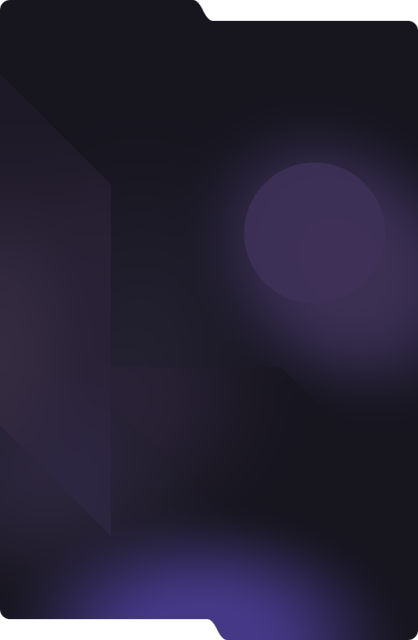
Write a WebGL 2 fragment shader that draws this background.

```glsl
#version 300 es
precision highp float;
// Dark violet notched card with soft glows, a faint disc and angled translucent panels.

uniform vec2 u_resolution;
out vec4 fragColor;

// The card is CARD.x units wide and CARD.y units high, origin at the lower left.
const vec2 CARD = vec2(65.3, 100.0);

const vec3 PAPER  = vec3(1.0);
const vec3 INK    = vec3(0.089, 0.083, 0.118);
const vec3 SLATE  = vec3(0.132, 0.122, 0.182);
const vec3 DUSK   = vec3(0.172, 0.148, 0.235);
const vec3 PLUM   = vec3(0.165, 0.134, 0.215);
const vec3 MAUVE  = vec3(0.215, 0.175, 0.265);
const vec3 INDIGO = vec3(0.185, 0.160, 0.290);
const vec3 GRAPE  = vec3(0.232, 0.184, 0.322);
const vec3 DISC   = vec3(0.243, 0.191, 0.343);
const vec3 VIOLET = vec3(0.270, 0.220, 0.525);

float smoothMin(float a, float b, float k) {
    float h = max(k - abs(a - b), 0.0) / k;
    return min(a, b) - h * h * k * 0.25;
}

// Rounded ramp from 0 up to rise, beginning at start.
float notch(float x, float start, float rise, float k) {
    float ramp = smoothMin(rise, 2.0 * (x - start), k);
    return -smoothMin(0.0, -ramp, k);
}

// Signed distance to the card, whose top and bottom edges step down.
float cardDistance(vec2 p, float rise, float radius) {
    float top = CARD.y - notch(p.x, 30.9, rise, 1.5);
    float bottom = rise - notch(p.x, 33.1, rise, 1.5);
    vec2 q = vec2(abs(p.x - 0.5 * CARD.x) - 0.5 * CARD.x,
                  max(p.y - top, bottom - p.y)) + radius;
    return length(max(q, 0.0)) + min(max(q.x, q.y), 0.0) - radius;
}

// Signed distance to the falling diagonal x + y = sum, negative below it.
float diagonal(vec2 p, float sum) {
    return (p.x + p.y - sum) * 0.70711;
}

// Soft ellipse, solid inside the core fraction of its radii.
float glow(vec2 p, vec2 center, vec2 radii, float angle, float core) {
    float c = cos(angle), s = sin(angle);
    vec2 d = p - center;
    vec2 q = vec2(c * d.x + s * d.y, c * d.y - s * d.x) / radii;
    return 1.0 - smoothstep(core, 1.0, length(q));
}

// Antialiased coverage of a signed distance.
float fill(float d, float pixel) {
    return clamp(0.5 - d / pixel, 0.0, 1.0);
}

void main() {
    vec2 p = gl_FragCoord.xy / u_resolution * CARD;
    float pixel = CARD.y / u_resolution.y;

    // Dark ground with broad washes
    vec3 color = mix(INK, SLATE, glow(p, vec2(22.0, 45.0), vec2(30.0, 40.0), 0.0, 0.0));
    color = mix(color, DUSK, glow(p, vec2(7.0, 27.0), vec2(30.0, 27.0), 0.0, 0.0));

    // Slanted glow on the right, indigo at its rim and grape at its heart
    float halo = glow(p, vec2(53.5, 59.0), vec2(30.0, 24.0), -0.7854, 0.2);
    color = mix(color, INDIGO, halo);
    color = mix(color, GRAPE, halo * halo);

    // Faint disc
    float disc = length(p - vec2(49.15, 63.6)) - 11.0;
    color = mix(color, DISC, 0.85 * fill(disc, pixel));

    // Left panel between two diagonals
    float panel = max(p.x - 17.3, max(diagonal(p, 88.5), -diagonal(p, 33.6)));
    float strength = mix(0.3, 0.9, smoothstep(86.0, 55.0, p.y));
    vec3 panelColor = mix(PLUM, MAUVE, glow(p, vec2(0.0, 46.0), vec2(16.0, 30.0), 0.0, 0.0));
    panelColor = mix(panelColor, INDIGO, 0.6 * glow(p, vec2(13.0, 24.0), vec2(16.0, 22.0), 0.0, 0.0));
    color = mix(color, panelColor, strength * fill(panel, pixel));

    // Slanted band fading out to the right
    float band = max(max(17.3 - p.x, p.y - 42.6),
                     max(diagonal(p, 86.5), -diagonal(p, 54.3)));
    float fade = glow(p, vec2(18.0, 38.0), vec2(30.0, 26.0), 0.0, 0.1);
    color = mix(color, mix(INK, PLUM, fade), 0.75 * fill(band, pixel));

    // Violet light along the bottom, dimmed toward the lower left corner
    float light = glow(p, vec2(31.5, -1.0), vec2(34.0, 23.0), 0.0, 0.25);
    float shade = glow(p, vec2(0.0, 2.0), vec2(9.0, 13.0), 0.0, 0.0);
    color = mix(color, INK, 0.6 * shade);
    color = mix(color, VIOLET, light);

    // Card outline
    float edge = cardDistance(p, 3.26, 1.56);
    color = mix(PAPER, color, fill(edge, max(fwidth(edge), 0.001)));
    fragColor = vec4(color, 1.0);
}
```
